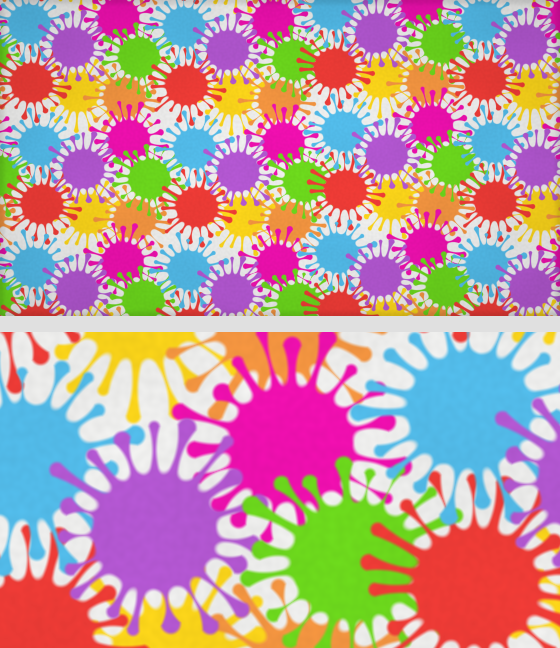
Top, the full canvas; bottom, a detail of the centre.
A Shadertoy shader for this pattern:

```glsl
// Overlapping paint splats in seven colours, repeated on a staggered grid.
// Each splat is a round core smoothly joined to a ring of pinched drips;
// tiles are composited in order, then softly mottled and vignetted.

const float TAU = 6.2831853;
const int SPLATS = 7;
const float ARMS = 19.0;
const float CORE_RADIUS = 0.063;
const float REACH = 0.15;
const vec2 TILE = vec2(0.478, 0.385);
const vec3 PAPER = vec3(0.93, 0.93, 0.925);

// Bottom to top: yellow, orange, red, cyan, magenta, purple, green
const vec3 PAINT[SPLATS] = vec3[](
    vec3(0.98, 0.83, 0.10), vec3(0.95, 0.58, 0.25), vec3(0.93, 0.23, 0.21),
    vec3(0.32, 0.73, 0.91), vec3(0.93, 0.06, 0.68), vec3(0.70, 0.34, 0.82),
    vec3(0.42, 0.84, 0.11));
const vec2 CENTRE[SPLATS] = vec2[](
    vec2(0.248, 0.292), vec2(0.394, 0.308), vec2(0.100, 0.262),
    vec2(0.093, 0.076), vec2(0.375, 0.058), vec2(0.231, 0.150),
    vec2(0.440, 0.181));

// Uneven registration of the tiles
const vec2 COLUMN_SHIFT[4] = vec2[](
    vec2(0.0), vec2(0.012, 0.009), vec2(0.004, -0.045), vec2(0.0, -0.009));
const float ROW_SHIFT[3] = float[](0.0, 0.033, 0.014);

float hash(vec2 p) {
    vec3 q = fract(vec3(p.xyx) * 0.1031);
    q += dot(q, q.yzx + 33.33);
    return fract((q.x + q.y) * q.z);
}

vec2 gradient(vec2 cell) {
    float a = TAU * hash(cell);
    return vec2(cos(a), sin(a));
}

float gradientNoise(vec2 p) {
    vec2 i = floor(p), f = p - i;
    vec2 u = f * f * f * (f * (f * 6.0 - 15.0) + 10.0);
    vec2 e = vec2(1.0, 0.0);
    float low = mix(dot(gradient(i), f), dot(gradient(i + e), f - e), u.x);
    float high = mix(dot(gradient(i + e.yx), f - e.yx),
                     dot(gradient(i + e.xx), f - e.xx), u.x);
    return mix(low, high, u.y);
}

float smoothMin(float a, float b, float k) {
    float h = max(k - abs(a - b), 0.0) / k;
    return min(a, b) - 0.25 * h * h * k;
}

// A drip with a wide root, a bulb at its tip and a neck that may break
float dripDistance(vec2 p, float angle, float tip, float bulb, float pinch) {
    vec2 axis = vec2(cos(angle), sin(angle));
    float root = CORE_RADIUS * 0.92;
    float along = clamp(dot(p, axis), root, tip);
    float t = (along - root) / (tip - root);
    float width = bulb * t * t + 0.007 * (1.0 - t) * (1.0 - t)
                - pinch * t * (1.0 - t);
    return length(p - axis * along) - width;
}

float splatDistance(vec2 p, float seed) {
    float d = length(p * vec2(0.96, 1.04)) - CORE_RADIUS;
    float turn = hash(vec2(seed, 71.0));
    float sector = floor(atan(p.y, p.x) / TAU * ARMS - turn + 0.5);
    for (float k = -1.0; k <= 1.0; k++) {
        float id = mod(sector + k + ARMS, ARMS);
        vec2 key = vec2(id + 3.0, seed * 17.0 + 5.0);
        float angle = (id + turn + 0.4 * (hash(key) - 0.5)) * TAU / ARMS;
        float tip = mix(0.090, 0.124, hash(key + 31.0));
        float bulb = mix(0.0055, 0.0105, hash(key + 57.0));
        float pinch = mix(-0.004, 0.013, hash(key + 83.0));
        d = smoothMin(d, dripDistance(p, angle, tip, bulb, pinch), 0.008);
    }
    return d;
}

vec3 paintTile(vec3 colour, vec2 p, float soft) {
    for (int i = 0; i < SPLATS; i++) {
        vec2 q = p - CENTRE[i];
        if (dot(q, q) > REACH * REACH) continue;
        float d = splatDistance(q, float(i) + 1.0);
        colour = mix(colour, PAINT[i], 1.0 - smoothstep(-soft, soft, d));
    }
    return colour;
}

float vignette(vec2 uv) {
    vec2 edge = min(uv, 1.0 - uv);
    float rim = smoothstep(0.0, 0.025, min(edge.x * 1.78, edge.y));
    vec2 c = uv - 0.5;
    return mix(0.90, 1.0, rim) * (1.0 - 0.26 * dot(c, c));
}

void mainImage(out vec4 fragColor, in vec2 fragCoord) {
    vec2 uv = fragCoord / iResolution.xy;
    vec2 p = vec2(fragCoord.x, iResolution.y - fragCoord.y) / iResolution.y;
    float soft = max(0.0025, 0.75 / iResolution.y);

    vec3 colour = PAPER;
    int lastColumn = int(ceil(iResolution.x / iResolution.y / TILE.x));
    for (int column = -1; column <= lastColumn; column++) {
        for (int row = -1; row <= 3; row++) {
            vec2 origin = vec2(column, row) * TILE + COLUMN_SHIFT[column & 3];
            origin.x += ROW_SHIFT[(row + 3) % 3];
            colour = paintTile(colour, p - origin, soft);
        }
    }

    // Faint cloth-like mottling
    colour *= 1.0 + 0.03 * gradientNoise(p * 110.0) + 0.03 * gradientNoise(p * 9.0);
    fragColor = vec4(colour * vignette(uv), 1.0);
}
```
